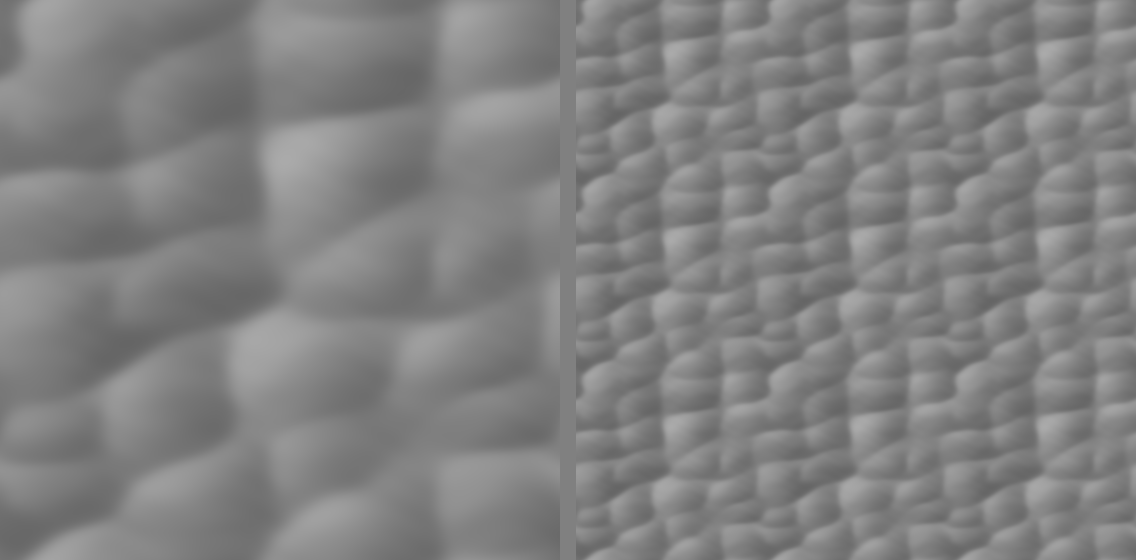
Left, the tile; right, the same tile 3 across and 3 down.
This texture map is drawn by a WebGL 1 fragment shader. Its source:

```glsl
precision highp float;
// Soft, weathered stone blocks in slightly rising courses, lit from the upper left; tiles seamlessly.

#define COLS 4.0            // blocks per course
#define ROWS 6.0            // courses; each climbs one row across the tile
#define JITTER vec2(0.78, 0.5)
#define EDGE 13.0           // sharpness of the joints
#define SIZE_VARIETY 0.22
#define TILT_VARIETY 0.45
#define LIGHT vec2(-0.085, 0.072)
#define TONE_VARIETY 0.055
#define MID_GREY 0.492
#define GRAIN 0.006

const float TAU = 6.2831853;

uniform vec2 u_resolution;

vec2 hash2(vec2 p) {
    vec2 s = vec2(dot(p, vec2(127.1, 311.7)), dot(p, vec2(269.5, 183.3)));
    return fract(sin(s) * 43758.545);
}

// Maps every repeat of a block to one id, allowing for the climbing courses.
vec2 wrapId(vec2 id) {
    float turn = floor((id.x + 0.5) / COLS);
    id += turn * vec2(-COLS, 1.0);
    id.y -= ROWS * floor((id.y + 0.5) / ROWS);
    return id;
}

// Bends the courses with periodic waves.
vec2 warp(vec2 p) {
    vec2 slow = sin(TAU * (p.yx * vec2(2.0, 1.0) + p * vec2(1.0, 2.0) + vec2(0.1, 0.6)));
    vec2 fast = sin(TAU * (p.yx * vec2(5.0, 3.0) - p * vec2(2.0, 1.0) + vec2(0.4, 0.2)));
    return p + 0.014 * slow + 0.005 * fast;
}

// Brightness of one block: a lit upper left falling off to the lower right.
float blockTone(vec2 local, float variety) {
    vec2 slope = local / sqrt(0.16 + local * local);
    float t = dot(slope, LIGHT) + TONE_VARIETY * (variety - 0.5);
    return t + 1.6 * t * t;
}

// Blends neighbouring blocks by their rounded-box distance.
float stones(vec2 p) {
    vec2 q = vec2(p.x * COLS, p.y * ROWS - p.x);
    vec2 cell = floor(q);
    float total = 0.0;
    float weights = 0.0;
    for (int j = -2; j <= 2; j++) {
        for (int i = -2; i <= 2; i++) {
            vec2 id = cell + vec2(float(i), float(j));
            vec2 key = wrapId(id);
            vec2 place = hash2(key + 3.0);
            vec2 kind = hash2(key + 41.0);
            vec2 local = q - id - 0.5 - JITTER * (place - 0.5);
            local.y += TILT_VARIETY * (kind.x - 0.5) * local.x;
            vec2 sq = local * local;
            float dist = sqrt(sqrt(dot(sq, sq)));
            dist += SIZE_VARIETY * (kind.y - 0.5);
            float w = exp(-EDGE * dist);
            total += w * blockTone(local, fract(kind.x * 7.0 + place.y));
            weights += w;
        }
    }
    return total / weights;
}

// Faint uneven banding on the faces.
float grain(vec2 p) {
    float a = sin(TAU * (9.0 * p.y - 2.0 * p.x) + 2.0 * sin(TAU * 3.0 * p.x));
    float b = sin(TAU * (17.0 * p.y + 3.0 * p.x) + 2.0 * sin(TAU * (4.0 * p.x + p.y)));
    return a + 0.5 * b;
}

void main() {
    vec2 uv = gl_FragCoord.xy / u_resolution;
    float grey = MID_GREY + stones(warp(uv)) + GRAIN * grain(uv);
    gl_FragColor = vec4(vec3(grey), 1.0);
}
```
